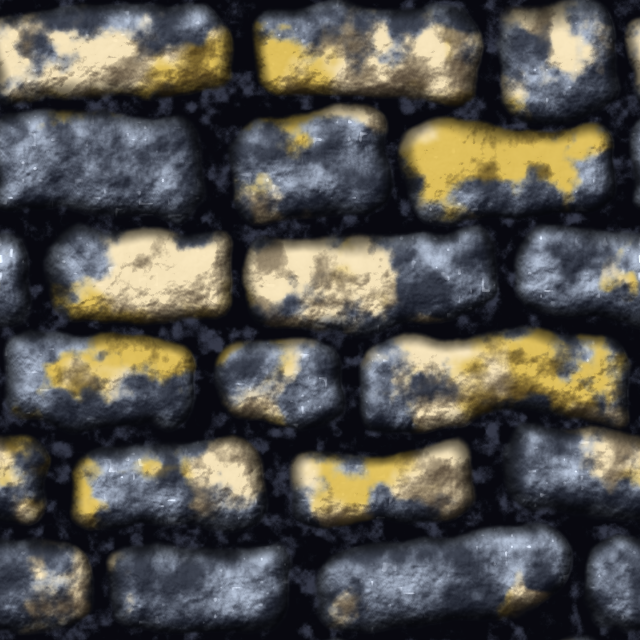
Write a three.js fragment shader that draws this texture.

```glsl
// Dry stone wall: six staggered courses of three rounded slate blocks, seamless.
// Jittered rounded boxes in a warped grid give a height field, which is lit
// and coloured with noise for grain, cream lichen patches and olive moss.
varying vec2 vUv;

float hash(vec2 p) {
  vec3 q = fract((p.xyx + 7.3) * 0.1031);
  q += dot(q, q.yzx + 33.33);
  return fract((q.x + q.y) * q.z);
}

// Value noise with n cells across the canvas, wrapping at its edges
float valueNoise(vec2 uv, float n) {
  vec2 p = uv * n, i = floor(p), f = fract(p);
  f = f * f * (3.0 - 2.0 * f);
  vec2 a = mod(i, n), b = mod(i + 1.0, n);
  return mix(mix(hash(a), hash(vec2(b.x, a.y)), f.x),
             mix(hash(vec2(a.x, b.y)), hash(b), f.x), f.y);
}

float fbm(vec2 uv, float n) {
  float sum = 0.0, amp = 0.5;
  for (int i = 0; i < 5; i++) {
    sum += amp * valueNoise(uv, n);
    uv += vec2(0.37, 0.61);
    n *= 2.0;
    amp *= 0.5;
  }
  return sum;
}

// Horizontal position of the joint to the left of a block
float joint(float col, float row) {
  return col + 0.5 * (hash(vec2(mod(col, 3.0), row + 11.0)) - 0.5);
}

// Signed distance to the nearest block (x) and the block's id (yz)
vec3 stones(vec2 uv) {
  vec2 grid = vec2(3.0, 6.0);
  vec2 p = uv + vec2(0.05, 0.075) * (vec2(valueNoise(uv, 5.0), valueNoise(uv + 0.4, 4.0)) - 0.5);
  p += 0.018 * (vec2(valueNoise(uv, 17.0), valueNoise(uv + 0.3, 17.0)) - 0.5);
  float nearest = 1.0, second = 1.0;
  vec2 id = vec2(0.0);
  for (int j = -1; j <= 1; j++) {
    float course = floor(p.y * grid.y) + float(j);
    float row = mod(course, grid.y);
    float x = p.x * grid.x + 0.5 * mod(row, 2.0) + 0.35 * hash(vec2(row, 3.0));
    for (int i = -1; i <= 1; i++) {
      float col = floor(x) + float(i);
      float left = joint(col, row), right = joint(col + 1.0, row);
      vec2 cell = vec2(mod(col, grid.x), row);
      vec2 q = vec2(x - 0.5 * (left + right), p.y * grid.y - course - 0.5) / grid;
      float tilt = 0.22 * (hash(cell + 20.0) - 0.5);
      q += tilt * vec2(-q.y, q.x);
      vec2 halfSize = 0.5 * vec2(right - left, 1.0) / grid - 0.007;
      halfSize *= 1.0 - 0.1 * hash(cell + 31.0);
      float radius = 0.03 + 0.022 * hash(cell + 43.0);
      vec2 e = abs(q) - halfSize + radius;
      float d = length(max(e, 0.0)) + min(max(e.x, e.y), 0.0) - radius;
      if (d < nearest) {
        second = nearest;
        nearest = d;
        id = cell;
      } else {
        second = min(second, d);
      }
    }
  }
  // Keep a dark seam where blocks press together
  float d = max(nearest, 0.5 * (nearest - second) + 0.006);
  return vec3(d + 0.022 * (fbm(uv, 15.0) - 0.48), id);
}

float height(vec2 uv, float d) {
  float t = clamp(-d / 0.055, 0.0, 1.0);
  return 0.03 * t * (2.0 - t) + 0.026 * fbm(uv + 0.17, 15.0) + 0.006 * fbm(uv, 60.0);
}

void main() {
  vec2 uv = vUv;
  vec3 stone = stones(uv);
  float d = stone.x, eps = 0.003;

  // Light from the upper left
  float h = height(uv, d);
  vec2 ex = vec2(eps, 0.0), ey = vec2(0.0, eps);
  float hx = height(uv + ex, stones(uv + ex).x);
  float hy = height(uv + ey, stones(uv + ey).x);
  vec3 normal = normalize(vec3(h - hx, h - hy, eps));
  float diffuse = max(dot(normal, normalize(vec3(-0.35, 0.6, 0.8))), 0.0);

  // Blue grey slate with mottled grain and pale specks
  float grain = smoothstep(0.24, 0.74, fbm(uv + 0.53, 24.0));
  float tone = (0.12 + 0.88 * diffuse) * (0.38 + 0.95 * grain);
  vec3 color = mix(vec3(0.04, 0.05, 0.09), vec3(0.57, 0.61, 0.68), tone);
  color += 0.3 * smoothstep(0.83, 0.97, valueNoise(uv, 110.0)) * grain;

  // Cream lichen patches, some of them overgrown by olive moss
  float cover = fbm(uv + vec2(0.31, 0.12), 7.0) + 0.16 * (hash(stone.yz + 57.0) - 0.5);
  float patchMask = smoothstep(0.51, 0.61, cover + 0.06 * (grain - 0.5));
  vec3 lichen = mix(vec3(0.2, 0.15, 0.11), vec3(1.0, 0.92, 0.74), min(tone * 1.25 + 0.08, 1.0));
  float moss = smoothstep(0.5, 0.62, fbm(uv + vec2(0.77, 0.24), 6.0));
  lichen = mix(lichen, lichen * vec3(0.88, 0.8, 0.36), moss * 0.85);
  color = mix(color, lichen, patchMask * 0.92);

  // Shaded rims and gritty dark gaps
  color *= mix(0.35, 1.0, smoothstep(0.0, 0.028, -d));
  float grit = smoothstep(0.45, 0.8, fbm(uv + 0.21, 45.0));
  vec3 gap = vec3(0.03, 0.033, 0.06) + 0.22 * grit * vec3(0.8, 0.85, 1.0);
  color = mix(color, gap, smoothstep(-0.006, 0.004, d));
  gl_FragColor = vec4(clamp(color, 0.0, 1.0), 1.0);
}
```
